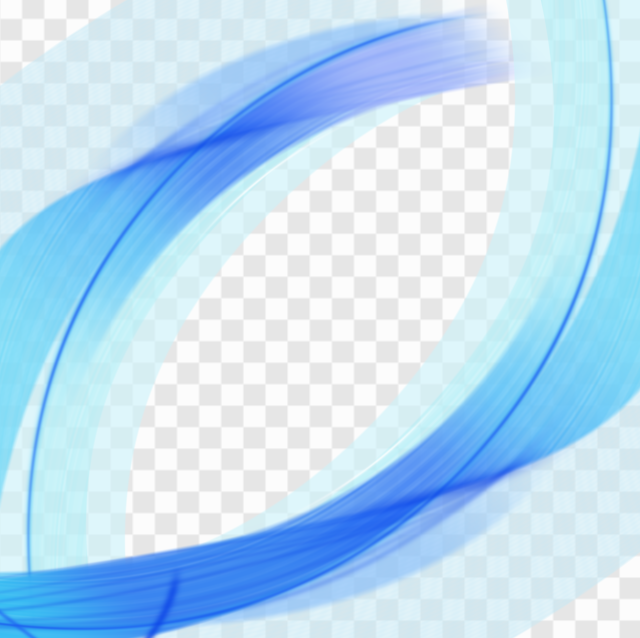
Reproduce this background procedurally as a WebGL 1 fragment shader.

```glsl
precision highp float;
// Two translucent blue ribbons curl around an empty almond over a checkerboard.
// Each ribbon is a stack of bands between arcs v = f(u) on diagonal axes;
// a half turn of the canvas turns the upper ribbon into the lower one.
uniform vec2 u_resolution;

const vec2 CELL = vec2(0.03457, 0.03368);
const float ROW_SHIFT = 0.0041;
const vec3 WHITE = vec3(0.988);
const vec3 GRAY = vec3(0.902);
const vec3 MIST = vec3(0.77, 0.91, 0.96);
const vec3 ICE = vec3(0.80, 0.95, 0.98);
const vec3 PALE_CYAN = vec3(0.66, 0.93, 0.96);
const vec3 CYAN = vec3(0.43, 0.85, 0.97);
const vec3 SKY = vec3(0.27, 0.70, 0.97);
const vec3 BLUE = vec3(0.12, 0.38, 0.95);
const vec3 DEEP = vec3(0.05, 0.27, 0.90);
const vec3 VIOLET = vec3(0.64, 0.71, 0.98);
const vec3 AZURE = vec3(0.20, 0.50, 0.94);
const vec3 AQUA = vec3(0.20, 0.74, 0.95);

// Arcs: x = height, y = centre, z and w = quadratic and quartic fall
const vec4 HOLE = vec4(0.245, 0.10, 0.35, 0.28);
const vec4 INNER = vec4(0.310, 0.05, 0.30, 0.35);
const vec4 GLOSS = vec4(0.318, 0.02, 0.50, 0.00);
const vec4 SHOULDER = vec4(0.356, -0.06, 0.50, 0.00);
const vec4 SPINE = vec4(0.458, 0.03, 0.40, 0.15);
const vec4 RIM = vec4(0.455, 0.00, 0.36, 0.05);
const vec4 FAN = vec4(0.600, -0.05, 0.60, 0.00);
const vec4 OUTER = vec4(0.890, -0.50, 0.18, 0.00);
const int STRANDS = 7;

float hash(float n) { return fract(sin(n * 127.1) * 43758.5453); }

float noise(float x) {
  float f = fract(x);
  return mix(hash(floor(x)), hash(floor(x) + 1.0), f * f * (3.0 - 2.0 * f));
}

float arc(float u, vec4 k) {
  float d2 = (u - k.y) * (u - k.y);
  return k.x - k.z * d2 - k.w * d2 * d2;
}

// Edge that twists across the rim to the other side of the ribbon
float twistEdge(float u) {
  float d = u + 0.35;
  return 0.612 - 0.74 * (sqrt(d * d + 0.13) - 0.36);
}

float band(float v, float a, float b, float soft) {
  float lo = min(a, b), hi = max(a, b);
  return smoothstep(lo - soft, lo + soft, v) * (1.0 - smoothstep(hi - soft, hi + soft, v));
}

float stroke(float d, float width) { return exp(-d * d / (width * width)); }

vec3 ribbonColor(float u, float lower) {
  vec3 c = mix(CYAN, SKY, smoothstep(-0.55, -0.08, u));
  c = mix(c, BLUE, smoothstep(-0.18, 0.10, u));
  c = mix(c, mix(VIOLET, AZURE, lower), smoothstep(0.10, 0.50, u));
  return mix(c, AQUA, lower * smoothstep(0.70, 0.95, u));
}

vec3 paintRibbon(vec3 col, vec2 q, float lower, float aa) {
  float u = q.x, v = q.y;
  float edge = twistEdge(u), rim = arc(u, RIM), fan = arc(u, FAN);
  float spine = arc(u, SPINE), hole = arc(u, HOLE);
  float fade = mix(1.0 - smoothstep(0.50, 0.78, u), 1.0, lower);
  float past = smoothstep(0.0, 0.25, u);
  float grain = noise((v - spine) * 170.0 + u * 6.0) - 0.5;

  // Pale veils on both sides, with fine ripples in the outer one
  float ripple = sin((v + 0.3 * u * u) * 420.0) * sin((u + v * v) * 190.0);
  col = mix(col, MIST, band(v, rim, arc(u, OUTER), aa) * fade * (0.55 + 0.07 * ripple));
  col = mix(col, ICE, band(v, hole, rim, aa) * fade * 0.62);
  col = mix(col, PALE_CYAN, band(v, arc(u, INNER), spine, aa) * fade * (0.42 + 0.25 * grain));

  // Fan spreading past the twist
  float fanMask = band(v, rim, fan, 0.012) * smoothstep(-0.2, 0.25, u) * fade;
  col = mix(col, mix(SKY, VIOLET, 0.55), fanMask * 0.55);

  // Shoulder and twisted body
  vec3 tint = ribbonColor(u, lower);
  float shoulder = band(v, arc(u, SHOULDER), rim, 0.008);
  col = mix(col, tint, shoulder * fade * smoothstep(-0.62, -0.15, u) * (0.62 + 0.2 * grain));
  float body = band(v, edge, rim, 0.007);
  col = mix(col, tint, body * fade * (0.76 + 0.18 * grain));

  // Dark spine, edge glow at the twist, and strands
  float weight = smoothstep(-1.0, -0.3, u) * fade;
  col = mix(col, AQUA, stroke(v - spine, 0.010) * 0.40 * fade);
  col = mix(col, BLUE, stroke(v - spine, 0.005) * (0.25 + 0.45 * weight) * fade);
  float knot = stroke(u - 0.08, 0.16);
  col = mix(col, DEEP, stroke(v - edge, 0.016) * knot * 0.65);
  for (int i = 0; i < STRANDS; i++) {
    float t = (float(i) + hash(float(i) + 3.0)) / float(STRANDS);
    float path = mix(edge, mix(rim, fan, 0.5), t) + 0.01 * sin(u * 5.0 + t * 6.0) * past;
    float alpha = mix(0.12, 0.32, hash(float(i) + 9.0)) * smoothstep(-0.3, 0.15, u);
    vec3 ink = mix(mix(BLUE, VIOLET, past * 0.5), DEEP, lower);
    col = mix(col, ink, stroke(v - path, 0.004 + 0.005 * t) * alpha * fade);
  }

  // Bright gloss line
  float gloss = stroke(v - arc(u, GLOSS), 0.003) * stroke(u - 0.12, 0.16);
  return mix(col, vec3(1.0), gloss * 0.75);
}

void main() {
  vec2 p = gl_FragCoord.xy / u_resolution;
  float aa = 2.0 / min(u_resolution.x, u_resolution.y);

  // Checkerboard, smoothed at the cell edges
  vec2 cell = vec2(p.x, 1.0 - p.y + ROW_SHIFT) / CELL;
  vec2 wave = clamp(sin(cell * 3.14159) / (aa * 50.0), -1.0, 1.0);
  vec3 col = mix(GRAY, WHITE, 0.5 + 0.5 * wave.x * wave.y);

  // Upper ribbon, then its half-turned twin
  vec2 c = p - 0.5;
  vec2 q = vec2(c.x + c.y, c.y - c.x);
  col = paintRibbon(col, q, 0.0, aa);
  col = paintRibbon(col, -q, 1.0, aa);

  // Folds at the lower left
  float drop = 0.12 - p.y;
  float fold = stroke(p.x - 0.277 + 3.1 * drop * drop, 0.008) * smoothstep(0.0, 0.05, drop);
  col = mix(col, DEEP, fold * 0.75);
  col = mix(col, BLUE, stroke(p.y + 0.77 * p.x - 0.04, 0.005) * 0.6);
  gl_FragColor = vec4(col, 1.0);
}
```
